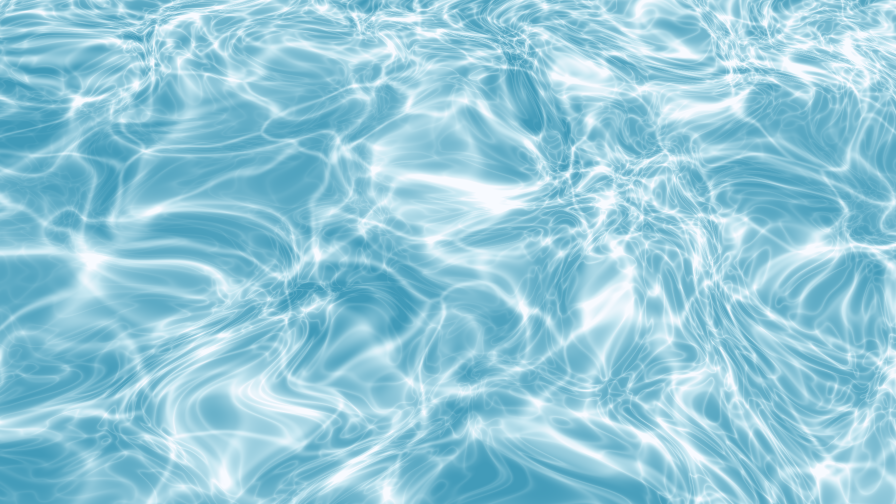
This texture is drawn by a WebGL 1 fragment shader. Its source:

```glsl
precision highp float;

// Sunlit pool water seen at a slant: warped gradient noise is folded into
// sharp-edged sheets of light, over a web of caustic lines from cell edges.
// One brightness value is built up, then coloured from deep blue to white.

uniform vec2 u_resolution;

const vec3 DEEP_BLUE = vec3(0.26, 0.608, 0.726);
const vec3 PALE_BLUE = vec3(0.78, 0.91, 0.95);
const vec3 GLINT_WHITE = vec3(0.97, 0.98, 1.0);
const float DEEP_TONE = 0.26;
const float PALE_TONE = 0.78;
const float WHITE_TONE = 1.0;

const float BASE_TONE = 0.315;
const float POOL_CONTRAST = 0.20;   // broad light and dark areas
const float FOLD_CONTRAST = 0.29;   // sheets of light
const float FOLD_SCALE = 4.2;
const float FOLD_DECAY = 7.0;
const float RIM_WIDTH = 0.05;       // bright outline of each sheet
const float WEB_SCALE = 5.0;        // network of caustic lines
const float WEB_CONTRAST = 0.27;
const float RIPPLE_COUNT = 42.0;
const float RIPPLE_CONTRAST = 0.09;

float hash(vec2 p) {
  return fract(sin(dot(p, vec2(127.1, 311.7))) * 43758.5);
}

float cornerSlope(vec2 cell, vec2 offset) {
  float angle = 6.2832 * hash(cell);
  return dot(vec2(cos(angle), sin(angle)), offset);
}

// Gradient noise, about -0.7 to 0.7
float noise(vec2 p) {
  vec2 i = floor(p);
  vec2 f = p - i;
  vec2 u = f * f * f * (f * (f * 6.0 - 15.0) + 10.0);
  vec2 e = vec2(1.0, 0.0);
  return mix(mix(cornerSlope(i, f), cornerSlope(i + e, f - e), u.x),
             mix(cornerSlope(i + e.yx, f - e.yx), cornerSlope(i + e.xx, f - e.xx), u.x), u.y);
}

vec2 noise2(vec2 p) {
  return vec2(noise(p), noise(p + vec2(37.2, 17.9)));
}

// Gap between the nearest and second nearest cell centres: zero on cell edges
float cellEdge(vec2 p) {
  vec2 i = floor(p);
  float nearest = 9.0;
  float second = 9.0;
  for (int y = -1; y <= 1; y++) {
    for (int x = -1; x <= 1; x++) {
      vec2 cell = i + vec2(float(x), float(y));
      vec2 centre = cell + 0.1 + 0.8 * vec2(hash(cell), hash(cell + 51.3));
      float d = distance(p, centre);
      second = min(second, max(nearest, d));
      nearest = min(nearest, d);
    }
  }
  return second - nearest;
}

// Light with a thin bright rim that fades away on one side
float fold(float n, float blur) {
  float sheet = smoothstep(-blur, blur, n) * exp(-FOLD_DECAY * max(n, 0.0));
  float rim = n / (RIM_WIDTH + blur);
  return 0.65 * sheet + 0.5 * exp(-rim * rim);
}

float waterTone(vec2 uv) {
  // Slanted view: finer and flatter towards the top
  float depth = 1.0 / (1.5 - 0.6 * uv.y);
  vec2 plane = vec2((uv.x - 0.9) * (0.9 + 0.15 * uv.x), 2.6) * depth;
  float pixel = 0.4 * depth * depth / u_resolution.y;

  // Broad swell
  vec2 q = plane + vec2(0.15, 0.09) * noise2(plane * 2.6);
  q += vec2(0.07, 0.05) * noise2(q * 6.0 + 8.1);
  float agitation = smoothstep(-0.35, 0.3, noise(plane * 2.0 + 3.7) + 0.25 * (uv.x + uv.y - 1.4));
  float tone = BASE_TONE + POOL_CONTRAST * noise(q * 3.2 + 21.0);
  tone += 0.05 * (uv.x - 0.9) + 0.02 * (uv.y - 0.5);

  // Caustic web with swelling, wavering lines
  float swell = smoothstep(-0.25, 0.5, noise(q * 4.5 + 60.0));
  float edge = cellEdge((q + 0.03 * noise2(q * 13.0)) * WEB_SCALE);
  float lineWidth = mix(0.035, 0.15, swell * swell) + WEB_SCALE * pixel;
  float web = exp(-edge * edge / (lineWidth * lineWidth)) + 0.2 * exp(-8.0 * edge);
  tone += WEB_CONTRAST * web * mix(0.6, 1.0, swell);

  // Folded sheets, each octave bent further by its own warp
  vec2 r = q;
  float scale = FOLD_SCALE;
  float strength = FOLD_CONTRAST;
  for (int i = 0; i < 5; i++) {
    r += 0.45 / scale * noise2(r * scale * 0.8 + 5.3);
    float n = noise(r * scale + float(i) * 13.7);
    float calm = i < 2 ? 1.0 : mix(0.3, 1.0, agitation);
    tone += strength * calm * fold(n, 0.025 + scale * pixel);
    scale *= 1.7;
    strength *= 0.88;
  }

  // Patches of close parallel ripples
  float patchMask = smoothstep(0.05, 0.3, noise(plane * 2.8 + 44.0));
  return tone + RIPPLE_CONTRAST * patchMask * sin(RIPPLE_COUNT * noise(q * 3.0 + 71.0));
}

vec3 waterColour(float tone) {
  vec3 body = mix(DEEP_BLUE, PALE_BLUE, clamp((tone - DEEP_TONE) / (PALE_TONE - DEEP_TONE), 0.0, 1.0));
  return mix(body, GLINT_WHITE, clamp((tone - PALE_TONE) / (WHITE_TONE - PALE_TONE), 0.0, 1.0));
}

void main() {
  // Four samples per pixel keep the fine edges smooth
  vec3 colour = vec3(0.0);
  for (int i = 0; i < 4; i++) {
    vec2 shift = vec2(mod(float(i), 2.0), floor(float(i) * 0.5)) * 0.5 - 0.25;
    colour += 0.25 * waterColour(waterTone((gl_FragCoord.xy + shift) / u_resolution.y));
  }
  gl_FragColor = vec4(colour, 1.0);
}
```
